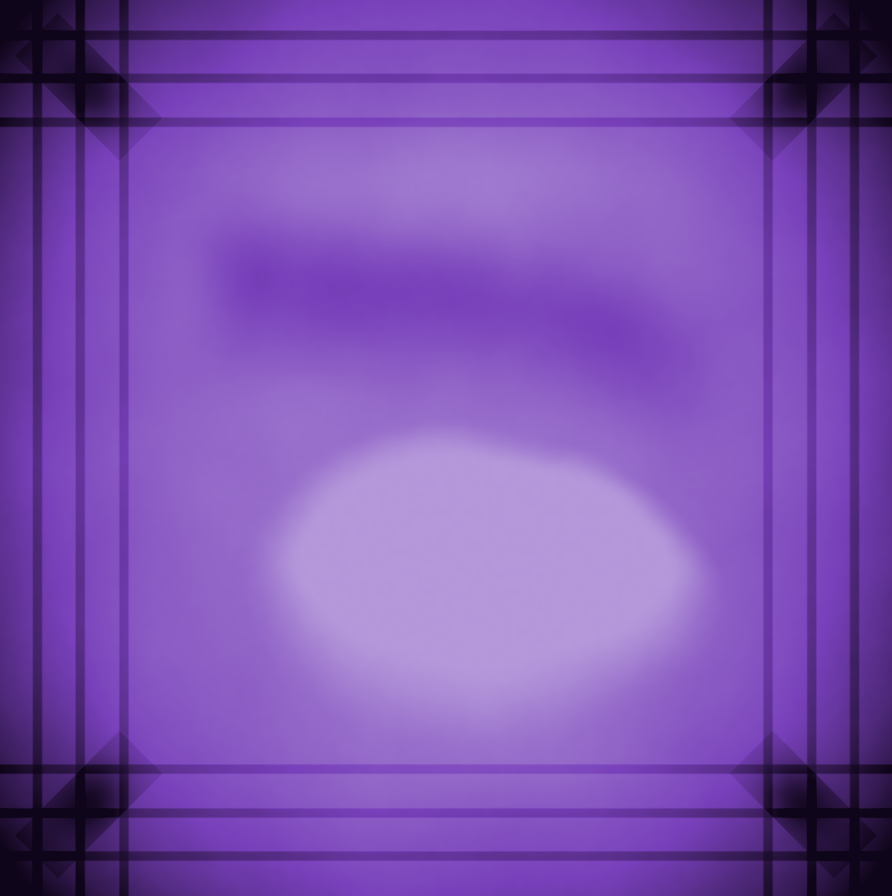
Give the GLSL for this background, as a WebGL 1 fragment shader.

```glsl
precision highp float;
uniform vec2 u_resolution;

const vec3 SHADOW = vec3(0.06, 0.02, 0.10);
const vec3 VIOLET = vec3(0.47, 0.25, 0.73);
const vec3 LILAC = vec3(0.705, 0.595, 0.855);

const vec2 FRAME_CENTER = vec2(0.5, 0.5026);
const vec3 LINE_OFFSETS = vec3(0.361, 0.410, 0.458);
const float LINE_HALF_WIDTH = 0.0052;
const float LINE_DEPTH = 0.17;

const float BASE_TONE = 0.78;
const vec2 EDGE_FALLOFF = vec2(0.38, 0.28);
const float CORNER_FALLOFF = 0.25;

const float BRACE_HALF_WIDTH = 0.048;
const vec2 BRACE_RANGE = vec2(0.684, 0.918);
const float BRACE_DEPTH = 0.06;
const float BRACE_CORE = 0.79;
const float BRACE_CORE_DEPTH = 0.25;

const float BAND_DEPTH = 0.26;
const vec2 DOME_CENTER = vec2(0.541, 0.36);
const vec2 DOME_RADIUS = vec2(0.24, 0.155);
const float DOME_POWER = 1.65;
const float DOME_LEAN = 0.16;

const float WARP = 0.025;
const float MOTTLE = 0.07;
const float GRAIN = 0.008;

vec2 hashGradient(vec2 cell) {
  float h = fract(sin(dot(cell, vec2(127.1, 311.7))) * 43758.5);
  float angle = 6.28318 * h;
  return vec2(cos(angle), sin(angle));
}

float gradientNoise(vec2 p) {
  vec2 i = floor(p);
  vec2 f = p - i;
  vec2 w = f * f * f * (f * (f * 6.0 - 15.0) + 10.0);
  vec2 e = vec2(1.0, 0.0);
  float a = dot(hashGradient(i), f);
  float b = dot(hashGradient(i + e.xy), f - e.xy);
  float c = dot(hashGradient(i + e.yx), f - e.yx);
  float d = dot(hashGradient(i + e.xx), f - e.xx);
  return mix(mix(a, b, w.x), mix(c, d, w.x), w.y);
}

float fbm(vec2 p) {
  float sum = 0.0;
  float amplitude = 0.6;
  for (int i = 0; i < 4; i++) {
    sum += amplitude * gradientNoise(p);
    p = p * 2.03 + 17.3;
    amplitude *= 0.5;
  }
  return sum;
}

float softSpot(vec2 p, vec2 center, vec2 radius) {
  vec2 d = (p - center) / radius;
  return exp(-dot(d, d));
}

// Dark, bowed stroke with soft ends
float darkBand(vec2 p) {
  float bow = p.x - 0.2;
  float dy = p.y - (0.69 - 0.25 * bow * bow);
  float spread = dy > 0.0 ? 0.065 : 0.085;
  float ends = smoothstep(0.19, 0.29, p.x) * (1.0 - smoothstep(0.69, 0.85, p.x));
  return ends * exp(-dy * dy / (spread * spread));
}

// Pale dome, crisp above and diffuse below
float paleDome(vec2 p) {
  vec2 d = p - DOME_CENTER;
  d.x += DOME_LEAN * max(d.y, 0.0);
  vec2 r = pow(abs(d) / DOME_RADIUS, vec2(DOME_POWER));
  float radius = pow(r.x + r.y, 1.0 / DOME_POWER);
  float blur = mix(0.14, 0.32, smoothstep(0.02, -0.12, d.y));
  return 1.0 - smoothstep(1.0 - blur, 1.0 + blur, radius);
}

float frameLines(vec2 p, float aa) {
  vec3 dx = abs(p.x - LINE_OFFSETS);
  vec3 dy = abs(p.y - LINE_OFFSETS);
  vec2 d = vec2(min(dx.x, min(dx.y, dx.z)), min(dy.x, min(dy.y, dy.z)));
  vec2 ink = 1.0 - smoothstep(LINE_HALF_WIDTH - aa, LINE_HALF_WIDTH + aa, d);
  return ink.x + 0.6 * ink.y * (1.0 - ink.x) + 0.4 * ink.y;
}

// Diagonal braces across the four corners
float cornerBrace(vec2 p, float aa) {
  float along = p.x + p.y;
  float side = abs(p.x - p.y);
  float strip = 1.0 - smoothstep(BRACE_HALF_WIDTH - aa, BRACE_HALF_WIDTH + aa, side);
  strip *= smoothstep(BRACE_RANGE.x - aa, BRACE_RANGE.x + aa, along);
  strip *= 1.0 - smoothstep(BRACE_RANGE.y - aa, BRACE_RANGE.y + aa, along);
  float core = softSpot(vec2(along, side), vec2(BRACE_CORE, 0.0), vec2(0.06, 0.05));
  return strip * BRACE_DEPTH + core * BRACE_CORE_DEPTH * mix(0.35, 1.0, strip);
}

void main() {
  vec2 uv = gl_FragCoord.xy / u_resolution;
  float aa = 1.2 / min(u_resolution.x, u_resolution.y);
  vec2 p = abs(uv - FRAME_CENTER);
  vec2 q = 2.0 * p;

  // Cloudy light with darkened edges
  vec2 drift = vec2(fbm(uv * 5.0), fbm(uv * 5.0 + 31.7));
  vec2 cloud = uv + WARP * drift;
  float tone = BASE_TONE - dot(EDGE_FALLOFF, q * q * q);
  tone -= CORNER_FALLOFF * q.x * q.x * q.y * q.y;
  tone += MOTTLE * fbm(cloud * 6.0 + 8.0);
  tone += 0.10 * softSpot(cloud, vec2(0.51, 0.80), vec2(0.24, 0.06));
  tone += 0.09 * softSpot(cloud, vec2(0.55, 0.19), vec2(0.20, 0.09));
  tone -= BAND_DEPTH * darkBand(cloud);
  tone = mix(tone, 1.0, paleDome(cloud));

  // Frame and fine grain
  tone -= LINE_DEPTH * frameLines(p, aa) + cornerBrace(p, aa);
  tone += GRAIN * gradientNoise(uv * 90.0);

  tone = clamp(tone, 0.0, 1.0);
  vec3 color = mix(SHADOW, VIOLET, min(tone * 2.0, 1.0));
  color = mix(color, LILAC, max(tone * 2.0 - 1.0, 0.0));
  gl_FragColor = vec4(color, 1.0);
}
```
